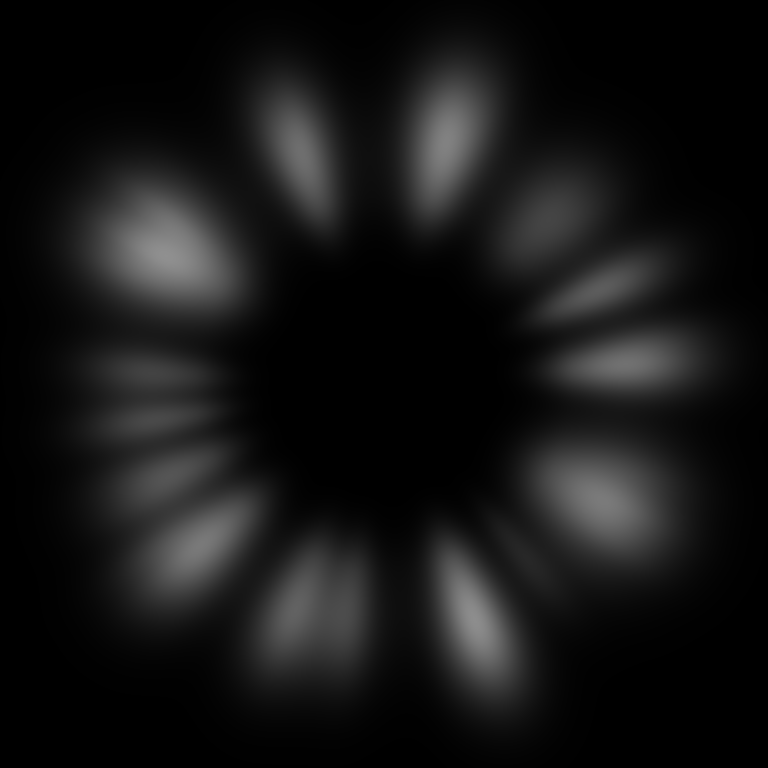
Give the GLSL for this background, as a WebGL 2 fragment shader.

```glsl
#version 300 es
precision highp float;

uniform vec2 u_resolution;
out vec4 fragColor;

const float TAU = 6.2831853;
const int PETAL_COUNT = 15;

// Each petal: direction in degrees, angular spread in degrees, strength
const vec3 PETALS[PETAL_COUNT] = vec3[PETAL_COUNT](
    vec3(4.7, 4.8, 0.41), vec3(23.5, 4.0, 0.32), vec3(45.0, 7.5, 0.22),
    vec3(75.4, 6.0, 0.46), vec3(110.0, 5.3, 0.38), vec3(148.5, 8.3, 0.54),
    vec3(177.5, 4.2, 0.21), vec3(189.0, 3.5, 0.23), vec3(203.0, 4.8, 0.29),
    vec3(221.3, 6.0, 0.45), vec3(248.5, 5.5, 0.32), vec3(261.0, 4.5, 0.22),
    vec3(291.0, 5.2, 0.51), vec3(309.0, 3.2, 0.09), vec3(332.0, 8.5, 0.43)
);

float hash(float n) {
    return fract(sin(n * 127.1 + 3.7) * 437.585);
}

// Smooth noise around the circle, seamless after one turn
float ringNoise(float turn, float cells) {
    float x = fract(turn) * cells;
    float cell = floor(x);
    float blend = smoothstep(0.0, 1.0, x - cell);
    return mix(hash(cell), hash(mod(cell + 1.0, cells)), blend);
}

float gaussian(float distanceFromPeak, float spread) {
    float t = distanceFromPeak / spread;
    return exp(-0.5 * t * t);
}

// Glow along the radius, slightly longer on the inner side
float radialGlow(float radius, float peak, float spread) {
    float side = radius < peak ? 1.15 : 1.0;
    return gaussian(radius - peak, spread * side);
}

float petal(float radius, float degreesAround, vec3 shape) {
    float offset = mod(degreesAround - shape.x + 180.0, 360.0) - 180.0;
    float peak = 0.285 + 0.095 * shape.z;
    float spread = 0.058 + 0.02 * shape.z;
    return shape.z * gaussian(offset, shape.y) * radialGlow(radius, peak, spread);
}

void main() {
    vec2 p = (gl_FragCoord.xy - 0.5 * u_resolution) / min(u_resolution.x, u_resolution.y);
    float radius = length(p);
    float turn = atan(p.y, p.x + 1e-7) / TAU;

    // Faint ring beneath the petals
    float light = 0.05 * radialGlow(radius, 0.29, 0.065);
    for (int i = 0; i < PETAL_COUNT; i++) {
        light += petal(radius, turn * 360.0, PETALS[i]);
    }

    // Fine rays that strengthen toward the rim
    float rays = ringNoise(turn, 64.0) - 0.5;
    light *= 1.0 + 0.25 * rays * smoothstep(0.25, 0.42, radius);

    // Dark round opening
    light *= smoothstep(0.13, 0.25, radius);
    fragColor = vec4(vec3(light), 1.0);
}
```
